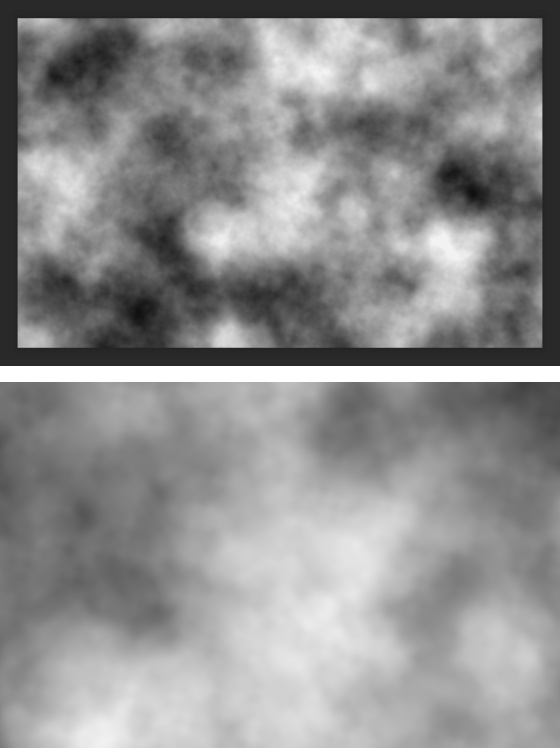
Top: the whole. Bottom: its middle third, enlarged.
This texture is drawn by a Shadertoy shader. Its source:

```glsl
// Soft grey cloud noise in a framed panel on a dark background.

float hash(vec2 cell) {
    vec3 p = fract(cell.xyx * 0.1031);
    p += dot(p, p.yzx + 33.33);
    return fract((p.x + p.y) * p.z);
}

// Smoothly interpolated lattice noise, 0 to 1
float valueNoise(vec2 p) {
    vec2 cell = floor(p);
    vec2 f = fract(p);
    f = f * f * (3.0 - 2.0 * f);
    float low = mix(hash(cell), hash(cell + vec2(1, 0)), f.x);
    float high = mix(hash(cell + vec2(0, 1)), hash(cell + vec2(1, 1)), f.x);
    return mix(low, high, f.y);
}

// Five octaves, each turned to hide the lattice
float clouds(vec2 p) {
    mat2 turn = mat2(0.8, 0.6, -0.6, 0.8);
    float sum = 0.0, amplitude = 0.5, total = 0.0;
    for (int i = 0; i < 5; i++) {
        sum += amplitude * valueNoise(p);
        total += amplitude;
        amplitude *= 0.5;
        p = turn * p * 2.0 + 17.3;
    }
    return sum / total;
}

float boxDistance(vec2 p, vec2 halfSize) {
    vec2 d = abs(p) - halfSize;
    return length(max(d, 0.0)) + min(max(d.x, d.y), 0.0);
}

void mainImage(out vec4 fragColor, in vec2 fragCoord) {
    float pixel = 1.0 / iResolution.y;
    vec2 p = (fragCoord - 0.5 * iResolution.xy) * pixel;
    vec2 halfCanvas = 0.5 * iResolution.xy * pixel;

    // Clouds, with contrast stretched around mid grey
    float grey = 0.528 + 1.2 * (clouds(p * 6.4 + 40.0) - 0.5);
    grey = clamp(grey, 0.06, 0.95);

    // Dark frame with a faint shadow next to the panel
    float edge = boxDistance(p, halfCanvas - vec2(0.048, 0.05));
    float frame = 0.16 - 0.025 * exp(-max(edge, 0.0) * 120.0);
    grey = mix(grey, frame, smoothstep(-0.5 * pixel, 0.5 * pixel, edge));

    fragColor = vec4(vec3(grey), 1.0);
}
```
